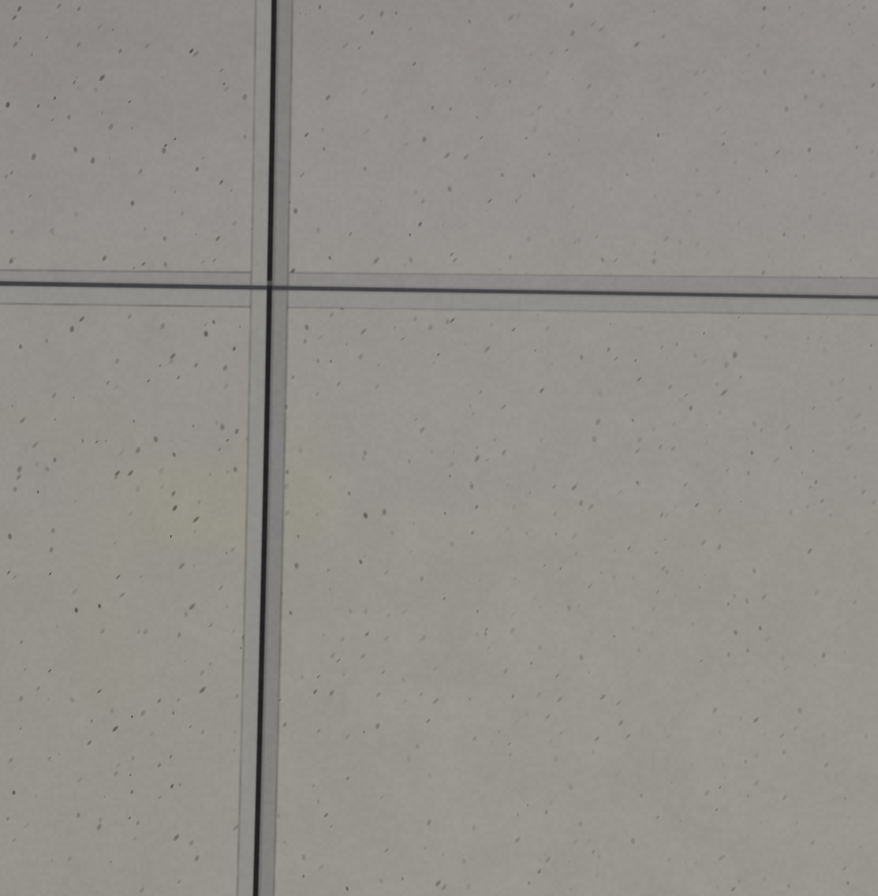
Give the GLSL for this texture, as a WebGL 1 fragment shader.

```glsl
precision highp float;
// Speckled grey ceiling panels divided by two crossing metal rails with dark grooves.

uniform vec2 u_resolution;

float hash(vec2 p) {
  vec3 q = fract(p.xyx * vec3(0.1031, 0.1030, 0.0973));
  q += dot(q, q.yzx + 33.33);
  return fract((q.x + q.y) * q.z);
}

float noise(vec2 p) {
  vec2 i = floor(p), f = fract(p);
  f = f * f * (3.0 - 2.0 * f);
  return mix(mix(hash(i), hash(i + vec2(1.0, 0.0)), f.x),
             mix(hash(i + vec2(0.0, 1.0)), hash(i + 1.0), f.x), f.y);
}

float band(float d, float halfWidth, float soft) {
  return 1.0 - smoothstep(halfWidth - soft, halfWidth + soft, abs(d));
}

// One jittered, slightly slanted pit per cell, with random size and depth.
float pits(vec2 p, float cells, float density, float seed) {
  vec2 id = floor(p * cells) + seed;
  vec2 jitter = vec2(hash(id), hash(id + 17.3));
  vec2 d = (fract(p * cells) - mix(vec2(0.15), vec2(0.85), jitter)) / cells;
  d.x -= d.y * (hash(id + 5.1) - 0.2);
  d.y *= 0.7;
  float radius = mix(0.0012, 0.0029, hash(id + 41.7));
  float depth = mix(0.25, 1.0, pow(hash(id + 71.9), 2.0));
  float present = step(hash(id + 93.1), density);
  return present * depth * (1.0 - smoothstep(radius * 0.3, radius * 1.3, length(d)));
}

void main() {
  vec2 p = gl_FragCoord.xy / u_resolution.y;
  float soft = max(0.0014, 0.7 / u_resolution.y);

  // Signed distances from the two slightly skewed grooves
  float dx = p.x - (0.2852 + 0.0275 * p.y - 0.0067 * p.y * p.y);
  float dy = p.y - (0.6836 - 0.016 * p.x);

  // Panel shading: cool above, warm below, with faint yellow stains
  vec3 color = mix(vec3(0.588, 0.578, 0.550), vec3(0.578, 0.562, 0.552),
                   smoothstep(0.2, 0.9, p.y));
  color += 0.012 * (smoothstep(0.0, 0.6, p.x) - 0.5);
  color -= 0.022 * smoothstep(0.75, 1.05, p.y) * (1.0 - 0.5 * p.x);
  float stain = smoothstep(0.5, 0.85, noise(p * 9.0 + 3.0))
              * band(p.y - 0.38, 0.12, 0.12) * (1.0 - smoothstep(0.4, 0.7, p.x));
  color += stain * vec3(0.006, 0.008, -0.018);
  color += 0.012 * (noise(p * 24.0) - 0.5);

  // Pits, fading toward the right
  float pit = max(pits(p, 29.0, 0.42, 3.0), 0.75 * pits(p + 0.37, 43.0, 0.3, 60.0));
  color -= pit * mix(0.24, 0.13, smoothstep(0.1, 0.8, p.x));

  // Horizontal rail with thin shaded borders
  float above = step(0.0, dy);
  float railHalf = mix(0.0225 - 0.003 * p.x, 0.0150 + 0.007 * p.x, above);
  vec3 railColor = mix(vec3(0.560, 0.555, 0.545), vec3(0.545, 0.535, 0.530), above);
  color = mix(color, railColor, band(dy, railHalf, soft));
  float wear = mix(0.5, 1.0, noise(p * vec2(60.0, 8.0)));
  float leftSide = 1.0 - smoothstep(-0.02, 0.02, dx);
  color -= wear * mix(0.075, 0.12, leftSide) * band(abs(dy) - railHalf, 0.0012, soft);

  // Vertical rail overlaps it; its right half lies in shade
  float inRail = band(dx, 0.0205, soft);
  railColor = mix(vec3(0.555, 0.552, 0.540), vec3(0.505, 0.500, 0.490),
                  smoothstep(-0.002, 0.002, dx));
  color = mix(color, railColor, inRail);
  wear = mix(0.5, 1.0, noise(p * vec2(8.0, 70.0) + 9.0));
  color -= wear * 0.095 * band(abs(dx) - 0.0205, 0.0014, soft);

  // Grooves: a soft shadow around a dark core
  color -= 0.08 * band(dx - 0.001, 0.0045, 0.0025);
  color -= 0.07 * band(dy, 0.0035, 0.0025);
  color = mix(color, vec3(0.24, 0.24, 0.25),
              band(dy, mix(0.0024, 0.0017, p.x), soft) * mix(0.98, 0.85, p.x));
  float joint = 1.0 - 0.5 * band(dy - 0.005, 0.003, 0.002);
  color = mix(color, vec3(0.13, 0.13, 0.135), joint * band(dx, 0.0027, soft));

  // Fine surface grain
  color += 0.018 * (noise(p * 240.0) - 0.5) + 0.008 * (noise(p * 110.0) - 0.5);

  gl_FragColor = vec4(clamp(color, 0.0, 1.0), 1.0);
}
```
